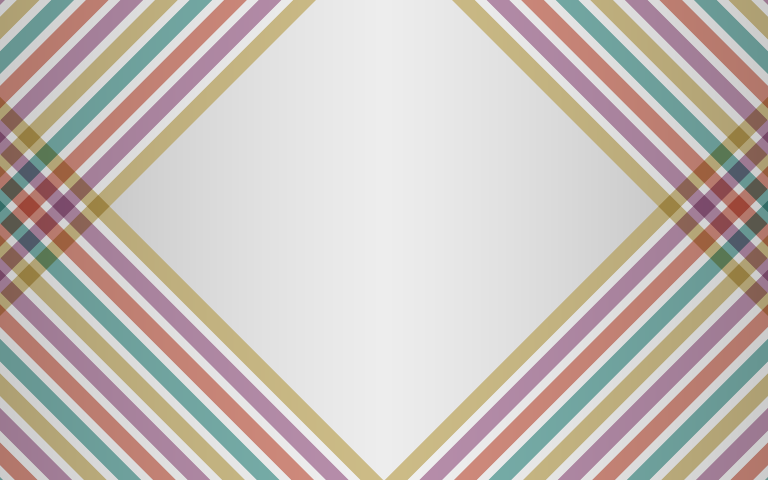
Write a WebGL 2 fragment shader that draws this background.

```glsl
#version 300 es
precision highp float;
// Pale satin diamond framed by crossing diagonal ribbons in four muted colours.

uniform vec2 u_resolution;
out vec4 fragColor;

const float PERIOD = 0.072;
const float RIBBON_WIDTH = 0.049;
const float UPPER_OFFSET = 1.14;

const vec3 RIBBON_TINTS[4] = vec3[4](
    vec3(0.85, 0.78, 0.56),   // ochre
    vec3(0.76, 0.59, 0.71),   // mauve
    vec3(0.87, 0.58, 0.52),   // coral
    vec3(0.50, 0.73, 0.71)    // teal
);

// Sheet brightness, fading from the vertical centre line to the sides.
float satin(float fromCentre) {
    return 0.93 - 0.125 * fromCentre - 0.10 * fromCentre * fromCentre;
}

// Multiplicative tint of a ribbon family; dist grows outward from the diamond.
vec3 ribbonTint(float dist, float blur) {
    float index = floor(dist / PERIOD);
    float across = dist - index * PERIOD;
    float cover = smoothstep(0.0, 2.0 * blur, across)
                * (1.0 - smoothstep(RIBBON_WIDTH - blur, RIBBON_WIDTH + blur, across))
                * step(0.0, dist);
    vec3 tint = RIBBON_TINTS[int(mod(max(index, 0.0), 4.0))];
    return mix(vec3(1.0), tint, cover);
}

void main() {
    // Height is one unit; the sides mirror about the vertical centre line.
    vec2 p = gl_FragCoord.xy / u_resolution.y;
    float halfWidth = 0.5 * u_resolution.x / u_resolution.y;
    p.x = abs(p.x - halfWidth);
    float blur = 0.8 / u_resolution.y;

    // Diagonal distances from the lower and upper diamond sides.
    float lower = p.x - p.y;
    float upper = p.x + p.y - UPPER_OFFSET;

    // The sheet is lighter underneath the ribbons than inside the diamond.
    float outside = smoothstep(0.0, 2.0 * blur, max(lower, upper));
    float sheet = mix(satin(p.x / halfWidth), 0.97, 0.35 * outside);

    // Overlapping ribbons multiply into deeper colours.
    vec3 color = sheet * ribbonTint(lower, blur) * ribbonTint(upper, blur);
    fragColor = vec4(color, 1.0);
}
```
